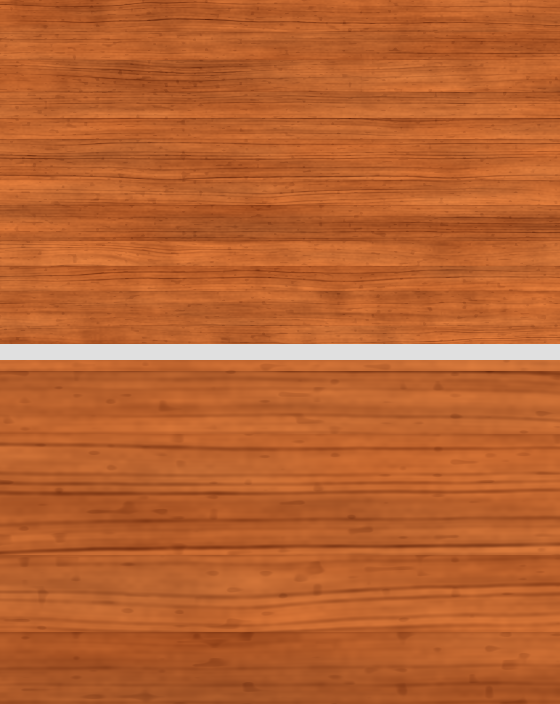
Top: the whole. Bottom: its middle third, enlarged.
Reproduce this texture procedurally as a Shadertoy shader.

```glsl
float hash(vec2 p) {
    vec3 q = fract(p.xyx * vec3(0.1031, 0.1030, 0.0973));
    q += dot(q, q.yzx + 33.33);
    return fract((q.x + q.y) * q.z);
}

float noise(vec2 p) {
    vec2 i = floor(p), f = fract(p);
    f = f * f * (3.0 - 2.0 * f);
    return mix(mix(hash(i), hash(i + vec2(1, 0)), f.x),
               mix(hash(i + vec2(0, 1)), hash(i + vec2(1, 1)), f.x), f.y);
}

// Layered noise centred on zero
float fbm(vec2 p) {
    float sum = 0.0, amp = 0.5;
    for (int i = 0; i < 4; i++) {
        sum += amp * (noise(p) - 0.5);
        p = p * 2.03 + 17.7;
        amp *= 0.5;
    }
    return sum;
}

// Uneven lower border of a strip, in strip units
float border(float id) {
    return id + 0.5 * (hash(vec2(id, 4.0)) - 0.5);
}

// Thin growth lines of random strength
float growthLines(float rings, float seed) {
    float strength = hash(vec2(floor(rings), seed));
    float d = abs(fract(rings) - 0.5) * 2.0;
    return (1.0 - smoothstep(0.0, 0.75, d)) * strength * strength;
}

void mainImage(out vec4 fragColor, in vec2 fragCoord) {
    vec2 p = fragCoord / iResolution.y;

    // Horizontal strips of veneer
    float s = p.y * 11.5 + 0.35;
    float id = floor(s);
    if (s < border(id)) id -= 1.0;
    else if (s >= border(id + 1.0)) id += 1.0;
    float below = (s - border(id)) / 11.5;
    float above = (border(id + 1.0) - s) / 11.5;
    float seed = id * 13.0 + 50.0;
    float kind = hash(vec2(id, 9.0));

    // Small knots that darken and bend the grain
    float bend = 0.0, knots = 0.0;
    for (int i = 0; i < 9; i++) {
        float k = float(i);
        vec2 c = vec2((k + hash(vec2(k, 21.0))) * 0.185, hash(vec2(k, 32.0)));
        vec2 d = (p - c) * vec2(22.0, 60.0);
        float spot = exp(-dot(d, d));
        knots += spot * hash(vec2(k, 43.0));
        bend += 0.008 * exp(-dot(d, d) * 0.15);
    }

    // Grain height: straight in some strips, arched in others
    float swing = mix(0.02, 0.11, kind * kind);
    float g = p.y + bend + swing * fbm(vec2(p.x * 1.4 + seed, p.y * 7.0 + seed));
    g += 0.0025 * fbm(vec2(p.x * 14.0, p.y * 40.0 + seed));

    // Strip tone and broad streaks
    float tone = 0.035 + 0.085 * (hash(vec2(id, 15.0)) - 0.5);
    tone += 0.26 * fbm(vec2(p.x * 1.6 + seed, g * 15.0));
    tone += 0.17 * fbm(vec2(p.x * 2.5 + seed, g * 60.0));

    // Soft figure across the grain
    float figure = fbm(vec2(p.x * 15.0 + p.y * 3.0 + seed, p.y * 7.0));
    tone += 0.13 * figure * (0.4 + kind);

    // Growth lines, fading in and out
    float fade = smoothstep(-0.2, 0.25, fbm(vec2(p.x * 2.0 + seed, p.y * 12.0)));
    float broken = 0.55 + 0.45 * noise(vec2(p.x * 45.0, p.y * 90.0));
    tone -= 0.21 * growthLines(g * 115.0, seed) * (0.25 + fade) * broken;
    tone -= 0.08 * growthLines(g * 47.0 + 0.3, seed + 5.0) * fade;

    // Fine fibres and short dark pores
    tone += 0.055 * (noise(vec2(p.x * 28.0 + seed, g * 170.0)) - 0.5);
    tone += 0.035 * (noise(p * vec2(130.0, 190.0)) - 0.5);
    tone -= 0.07 * smoothstep(0.78, 0.95, noise(vec2(p.x * 60.0 + seed, g * 150.0)));
    tone -= 0.11 * knots;

    // Seams with shading under the upper edge
    float seam = 0.3 + 0.7 * noise(vec2(p.x * 4.0, seed));
    tone -= 0.07 * seam * (1.0 - smoothstep(0.0, 0.0035, min(below, above)));
    tone -= 0.045 * exp(-above * 55.0) * hash(vec2(id, 27.0));
    tone += 0.03 * exp(-below * 50.0) * hash(vec2(id, 38.0));

    // Orange brown, with a slight drift towards tan
    vec3 wood = vec3(0.715, 0.372, 0.170) + tone * vec3(1.0, 0.70, 0.40);
    float tan_ = fbm(vec2(p.x * 3.0 + seed, p.y * 18.0));
    wood += tan_ * vec3(-0.03, 0.025, 0.04);
    fragColor = vec4(clamp(wood, 0.0, 1.0), 1.0);
}
```
